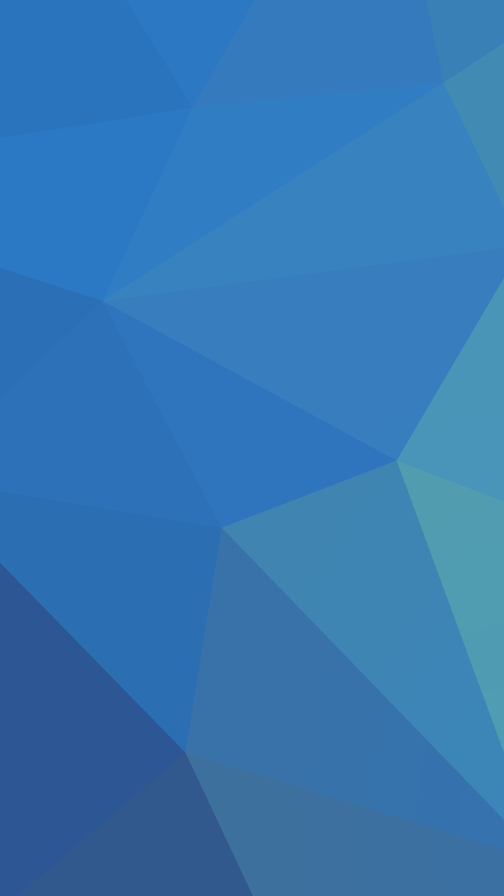
Give the GLSL for this background, as a WebGL 2 fragment shader.

```glsl
#version 300 es
precision highp float;
// Low-poly backdrop: flat blue and teal facets fanning out from six shared corners.

uniform vec2 u_resolution;
out vec4 outColor;

// Inner corners of the mesh, as fractions of the canvas
const vec2 WEST  = vec2(0.204, 0.664);
const vec2 NORTH = vec2(0.382, 0.880);
const vec2 CREST = vec2(0.880, 0.908);
const vec2 EAST  = vec2(0.787, 0.486);
const vec2 HEART = vec2(0.440, 0.411);
const vec2 SOUTH = vec2(0.368, 0.160);

// Points where facet edges leave the canvas
const vec2 TOP1 = vec2(0.250, 1.0), TOP2 = vec2(0.505, 1.0), TOP3 = vec2(0.845, 1.0);
const vec2 LEFT1 = vec2(0.0, 0.846), LEFT2 = vec2(0.0, 0.701), LEFT3 = vec2(0.0, 0.555);
const vec2 LEFT4 = vec2(0.0, 0.452), LEFT5 = vec2(0.0, 0.372);
const vec2 RIGHT1 = vec2(1.0, 0.952), RIGHT2 = vec2(1.0, 0.768), RIGHT3 = vec2(1.0, 0.723);
const vec2 RIGHT4 = vec2(1.0, 0.690), RIGHT5 = vec2(1.0, 0.440), RIGHT6 = vec2(1.0, 0.160);
const vec2 RIGHT7 = vec2(1.0, 0.085), RIGHT8 = vec2(1.0, 0.052);
const vec2 BASE1 = vec2(0.035, 0.0), BASE2 = vec2(0.502, 0.0);

// Cool tint that gathers in the lower right
const vec3 CORNER_TINT = vec3(-0.016, 0.0, 0.022);
const vec2 TINT_CENTER = vec2(1.0, 0.08);
const float TINT_RADIUS = 0.55;

// Signed distance in pixels to the line a-b, positive on its left
float edge(vec2 uv, vec2 a, vec2 b) {
    vec2 along = normalize((b - a) * u_resolution);
    vec2 offset = (uv - a) * u_resolution;
    return along.x * offset.y - along.y * offset.x;
}

// Convex facet, corners counter-clockwise: colour weighted by its coverage
vec4 quad(vec2 uv, vec2 a, vec2 b, vec2 c, vec2 d, vec3 color) {
    float dist = min(min(edge(uv, a, b), edge(uv, b, c)),
                     min(edge(uv, c, d), edge(uv, d, a)));
    return vec4(color, 1.0) * clamp(dist + 0.5, 0.0, 1.0);
}

vec4 tri(vec2 uv, vec2 a, vec2 b, vec2 c, vec3 color) {
    return quad(uv, a, b, c, mix(c, a, 0.5), color);
}

void main() {
    vec2 uv = gl_FragCoord.xy / u_resolution;
    vec4 mesh = vec4(0.0);

    // Upper band
    mesh += quad(uv, NORTH, TOP1, vec2(0.0, 1.0), LEFT1, vec3(0.165, 0.453, 0.746));
    mesh += tri(uv, NORTH, TOP2, TOP1, vec3(0.176, 0.470, 0.766));
    mesh += quad(uv, NORTH, CREST, TOP3, TOP2, vec3(0.204, 0.478, 0.738));
    mesh += quad(uv, CREST, RIGHT1, vec2(1.0), TOP3, vec3(0.220, 0.502, 0.710));
    mesh += tri(uv, CREST, RIGHT2, RIGHT1, vec3(0.253, 0.542, 0.706));

    // Bright blue fan
    mesh += quad(uv, WEST, NORTH, LEFT1, LEFT2, vec3(0.170, 0.470, 0.772));
    mesh += tri(uv, WEST, CREST, NORTH, vec3(0.188, 0.492, 0.765));
    mesh += quad(uv, WEST, RIGHT3, RIGHT2, CREST, vec3(0.220, 0.508, 0.752));
    mesh += quad(uv, WEST, EAST, RIGHT4, RIGHT3, vec3(0.218, 0.494, 0.745));
    mesh += tri(uv, WEST, LEFT2, LEFT3, vec3(0.170, 0.434, 0.718));
    mesh += quad(uv, WEST, LEFT3, LEFT4, HEART, vec3(0.176, 0.448, 0.726));
    mesh += tri(uv, WEST, HEART, EAST, vec3(0.186, 0.460, 0.742));

    // Teal side
    mesh += tri(uv, EAST, RIGHT5, RIGHT4, vec3(0.288, 0.584, 0.722));
    mesh += tri(uv, EAST, RIGHT6, RIGHT5, vec3(0.322, 0.612, 0.682));
    mesh += quad(uv, HEART, RIGHT7, RIGHT6, EAST, vec3(0.250, 0.520, 0.698));

    // Dusky base
    mesh += quad(uv, HEART, LEFT4, LEFT5, SOUTH, vec3(0.172, 0.432, 0.698));
    mesh += quad(uv, HEART, SOUTH, RIGHT8, RIGHT7, vec3(0.222, 0.446, 0.660));
    mesh += quad(uv, SOUTH, BASE2, vec2(1.0, 0.0), RIGHT8, vec3(0.244, 0.438, 0.615));
    mesh += tri(uv, SOUTH, BASE1, BASE2, vec3(0.198, 0.350, 0.552));
    mesh += quad(uv, SOUTH, LEFT5, vec2(0.0), BASE1, vec3(0.172, 0.336, 0.580));

    // Dividing by total coverage blends shared edges without seams
    vec3 color = mesh.rgb / max(mesh.a, 0.001);
    color += CORNER_TINT * (1.0 - smoothstep(0.0, TINT_RADIUS, distance(uv, TINT_CENTER)));
    outColor = vec4(color, 1.0);
}
```
